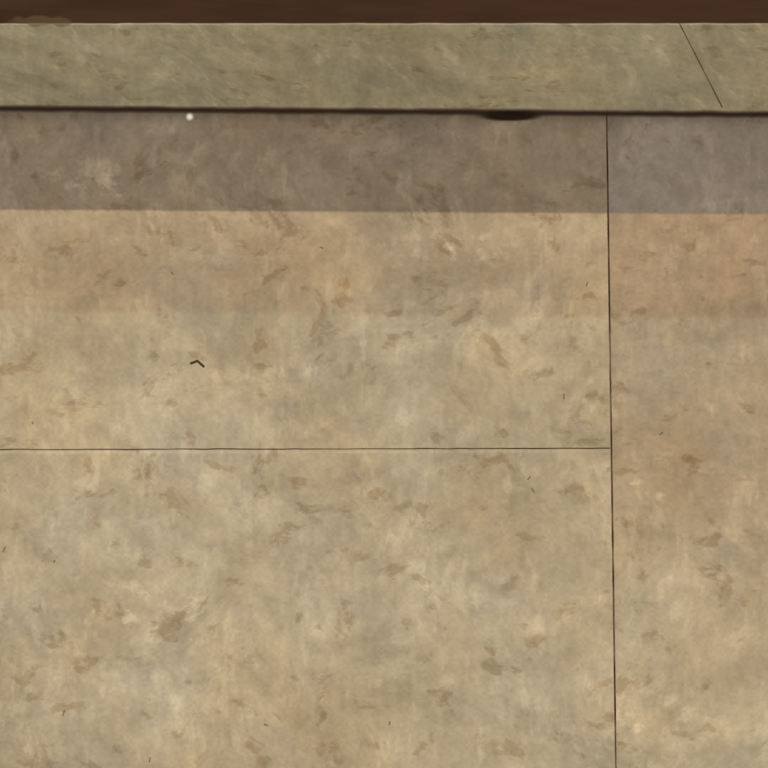
Write a Shadertoy shader that draws this texture.

```glsl
// Weathered plaster wall: a dark top beam, a green-grey ledge, a shaded strip and
// sunlit panels split by thin seams. Bands come from sloped edges; layered value
// noise adds stains, scuffed paint and grain, and a loop scatters small chips.
#define BEAM_COLOR   vec3(0.262, 0.180, 0.128)
#define LEDGE_COLOR  vec3(0.540, 0.490, 0.378)
#define SHADE_COLOR  vec3(0.500, 0.438, 0.358)
#define UPPER_COLOR  vec3(0.660, 0.570, 0.447)
#define PANEL_COLOR  vec3(0.692, 0.618, 0.492)
#define SEAM_COLOR   vec3(0.180, 0.125, 0.088)
#define STAIN_AMOUNT 0.36
#define SCUFF_AMOUNT 0.12
#define GRAIN_AMOUNT 0.055
#define CHIP_COUNT   14

float hash(vec2 p) {
    return fract(sin(dot(p, vec2(127.1, 311.7))) * 43758.5453);
}

float noise(vec2 p) {
    vec2 i = floor(p), f = fract(p);
    f = f * f * (3.0 - 2.0 * f);
    return mix(mix(hash(i), hash(i + vec2(1, 0)), f.x),
               mix(hash(i + vec2(0, 1)), hash(i + vec2(1, 1)), f.x), f.y);
}

float fbm(vec2 p) {
    float sum = 0.0, amp = 0.5;
    for (int i = 0; i < 5; i++) {
        sum += amp * noise(p);
        p = mat2(1.6, 1.2, -1.2, 1.6) * p + 7.3;
        amp *= 0.58;
    }
    return sum / 1.112;
}

float segmentDist(vec2 p, vec2 a, vec2 b) {
    vec2 d = b - a;
    return length(p - a - d * clamp(dot(p - a, d) / dot(d, d), 0.0, 1.0));
}

// Soft elliptical patch: one at the centre, fading outwards
float patchAt(vec2 p, vec2 center, vec2 size) {
    vec2 d = (p - center) / size;
    return exp(-dot(d, d));
}

// Solid coverage of a shape, from its distance
float cover(float d, float soft) {
    return 1.0 - smoothstep(-soft, soft, d);
}

void mainImage(out vec4 fragColor, in vec2 fragCoord) {
    vec2 p = fragCoord / iResolution.xy;
    float aa = max(0.0014, 0.8 / iResolution.y);
    float wobble = (noise(p * vec2(60.0, 9.0)) - 0.5) * 0.0008;

    // Sloped band edges and seam positions
    float beamY = 0.970 + wobble;
    float ledgeY = 0.859 - 0.008 * p.x + wobble;
    float shadeY = 0.727 - 0.006 * p.x + wobble;
    float upperY = 0.595 - 0.009 * p.x + wobble;
    float seamX = 0.802 - 0.0141 * p.y;
    float seamY = 0.4147 + 0.002 * p.x + wobble;
    float onLedge = smoothstep(-aa, aa, p.y - ledgeY);
    float inShade = smoothstep(-aa, aa, p.y - shadeY) * (1.0 - onLedge);
    float rightPanel = smoothstep(-aa, aa, p.x - seamX) * (1.0 - onLedge);

    // Base colours
    float upper = smoothstep(-0.005, 0.005, p.y - upperY);
    vec3 col = mix(PANEL_COLOR, UPPER_COLOR, upper * (0.75 + 0.25 * rightPanel));
    col *= mix(vec3(1), vec3(0.97, 0.945, 0.93), rightPanel * smoothstep(0.1, 0.4, p.y));
    col = mix(col, SHADE_COLOR, smoothstep(-0.0025, 0.0025, p.y - shadeY));
    col += inShade * rightPanel * vec3(0.0, 0.01, 0.03);
    col = mix(col, LEDGE_COLOR, onLedge);

    // Mottled stains: broad clouds, ragged smears and fine blotches
    vec2 q = p + 0.03 * vec2(noise(p * 13.0), noise(p * 13.0 + 31.0));
    q += rightPanel * vec2(3.7, 1.9) + onLedge * vec2(9.1, 5.3);
    q = mix(q, vec2(q.x + 0.6 * q.y, q.y * 1.5), onLedge);
    float broad = fbm(q * vec2(7.0, 8.0)) - 0.5;
    float mid = fbm(q * vec2(20.0, 25.0) + 4.0) - 0.5;
    float fine = fbm(q * vec2(58.0, 70.0) + 23.0) - 0.5;
    float warm = fbm(q * 9.0 + 40.0) - 0.5;
    col *= 1.0 + STAIN_AMOUNT * (0.45 * broad + 0.6 * mid + 0.32 * fine);
    col *= 1.0 + warm * vec3(0.04, -0.02, -0.11);

    // Larger worn areas, broken up by noise
    float brown = patchAt(p, vec2(0.34, 0.665), vec2(0.06, 0.04))
                + patchAt(p, vec2(0.91, 0.41), vec2(0.08, 0.07))
                + patchAt(p, vec2(0.12, 0.645), vec2(0.09, 0.04))
                + patchAt(p, vec2(0.62, 0.645), vec2(0.10, 0.03))
                + 0.6 * patchAt(p, vec2(0.62, 0.33), vec2(0.12, 0.06));
    col *= 1.0 - brown * max(0.4 + 2.0 * mid, 0.0) * vec3(0.12, 0.165, 0.21);
    float pale = patchAt(p, vec2(0.60, 0.68), vec2(0.07, 0.04))
               + patchAt(p, vec2(0.20, 0.20), vec2(0.08, 0.05))
               + patchAt(p, vec2(0.16, 0.755), vec2(0.10, 0.025))
               + patchAt(p, vec2(0.85, 0.05), vec2(0.05, 0.05))
               + patchAt(p, vec2(0.86, 0.37), vec2(0.06, 0.03));
    float flakes = smoothstep(0.50, 0.74, fbm(q * vec2(42.0, 50.0) + 17.0));
    float smears = smoothstep(0.56, 0.76, fbm(q * vec2(55.0, 26.0) + 61.0));
    col += SCUFF_AMOUNT * (flakes * (0.18 + 0.8 * pale) + 0.35 * smears) * vec3(1.0, 0.95, 0.84);
    float scrapes = smoothstep(0.60, 0.78, fbm(q * vec2(34.0, 48.0) + 83.0));
    col *= 1.0 - scrapes * vec3(0.10, 0.13, 0.17);

    // Fine grain and short brushed fibres
    float grain = noise(p * 270.0) + noise(p * vec2(150.0, 60.0)) - 1.0;
    col *= 1.0 + GRAIN_AMOUNT * grain;

    // Shadow under the ledge, then its dark groove
    float under = ledgeY - p.y;
    col *= 1.0 - 0.36 * exp(-max(under, 0.0) / 0.010) * (1.0 - onLedge);
    float groove = cover(abs(under) - 0.0028 - 0.001 * noise(p * vec2(30.0, 1.0)), 0.0032);
    col = mix(col, SEAM_COLOR * 0.85, 0.9 * groove);
    float gap = length((p - vec2(0.664, 0.849)) / vec2(0.036, 0.006)) - 1.0;
    col = mix(col, SEAM_COLOR * 0.65, 0.95 * cover(gap, 0.35));

    // Thin panel seams with uneven strength, and the slanted ledge joint
    float wear = 0.6 + 0.5 * noise(p * 40.0 + 5.0);
    float upright = cover(abs(p.x - seamX) - 0.0009, aa) * (1.0 - onLedge);
    float level = cover(abs(p.y - seamY) - 0.0005, aa) * (1.0 - rightPanel);
    float slant = cover(segmentDist(p, vec2(0.885, 0.969), vec2(0.940, 0.861)) - 0.0006, aa);
    float seams = max(0.95 * upright, max(0.85 * level, 0.8 * slant)) * wear;
    col = mix(col, SEAM_COLOR, min(seams, 0.9));
    col += 0.035 * patchAt(p, vec2(0.4, seamY - 0.004), vec2(9.0, 0.002)) * (1.0 - rightPanel);

    // Scattered chips and one curved nick
    for (int i = 0; i < CHIP_COUNT; i++) {
        vec2 id = vec2(float(i), 3.0);
        vec2 c = vec2(hash(id), 0.7 * hash(id + 5.0));
        vec2 tilt = (vec2(hash(id + 9.0), hash(id + 13.0)) - 0.5) * vec2(0.007, 0.014);
        col = mix(col, SEAM_COLOR * 1.5, 0.5 * cover(segmentDist(p, c, c + tilt) - 0.0008, aa));
    }
    float nick = min(segmentDist(p, vec2(0.249, 0.527), vec2(0.257, 0.530)),
                     segmentDist(p, vec2(0.257, 0.530), vec2(0.265, 0.523)));
    col = mix(col, SEAM_COLOR, 0.85 * cover(nick - 0.0014, aa));

    // Top beam with a pale lip, a ragged corner and a small bright glint
    col += 0.10 * patchAt(p, vec2(0.5, beamY - 0.001), vec2(9.0, 0.0018));
    vec3 beam = BEAM_COLOR * (0.85 + 0.3 * fbm(p * vec2(8.0, 50.0)));
    col = mix(col, beam, smoothstep(-aa, aa, p.y - beamY));
    float ragged = length((p - vec2(0.058, 0.973)) / vec2(0.04, 0.007)) - 0.6 - 0.7 * noise(p * 90.0);
    col = mix(col, vec3(0.40, 0.32, 0.23), 0.6 * cover(ragged, 0.25));
    col = mix(col, vec3(0.93, 0.90, 0.84), 0.9 * cover(length(p - vec2(0.247, 0.848)) - 0.004, 0.003));

    fragColor = vec4(clamp(col, 0.0, 1.0), 1.0);
}
```
